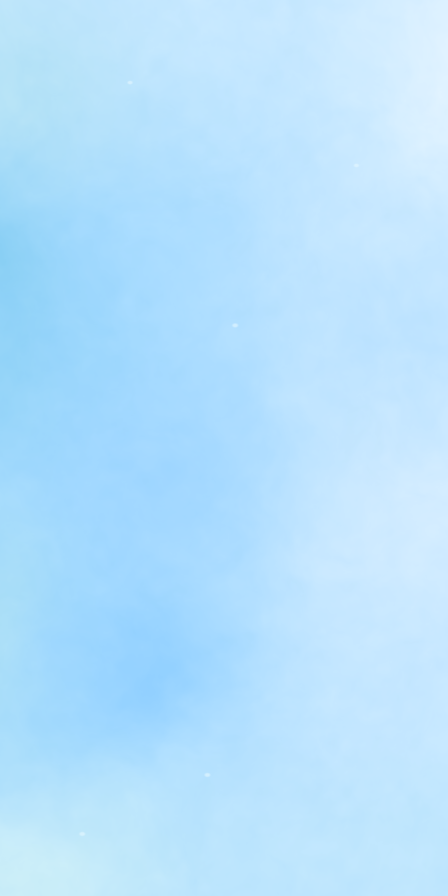
Write a WebGL 2 fragment shader that draws this texture.

```glsl
#version 300 es
precision highp float;
// Pale blue watercolour wash: soft elliptical pools of pigment are laid over a
// left-to-right gradient, their outlines bent by fractal noise, then finished
// with faint paper mottling and a few tiny white flecks.
uniform vec2 u_resolution;
out vec4 fragColor;

float hash(vec2 p) {
    return fract(sin(dot(p, vec2(127.1, 311.7))) * 43758.5453);
}

float noise(vec2 p) {
    vec2 i = floor(p), f = fract(p);
    f = f * f * (3.0 - 2.0 * f);
    return mix(mix(hash(i), hash(i + vec2(1, 0)), f.x),
               mix(hash(i + vec2(0, 1)), hash(i + vec2(1, 1)), f.x), f.y);
}

// Fractal noise centred on zero, each octave turned to hide the lattice
float fbm(vec2 p) {
    float sum = 0.0, amp = 0.5;
    for (int i = 0; i < 5; i++) {
        sum += amp * (noise(p) - 0.5);
        p = mat2(1.6, 1.2, -1.2, 1.6) * p + 7.3;
        amp *= 0.5;
    }
    return sum;
}

// Soft elliptical pool of pigment
float pool(vec2 p, vec2 centre, vec2 radius) {
    vec2 d = (p - centre) / radius;
    return exp(-dot(d, d));
}

// Sparse white flecks, at most one per grid cell
float flecks(vec2 p) {
    vec2 cell = floor(p * 12.0);
    vec2 centre = 0.2 + 0.6 * vec2(hash(cell + 3.1), hash(cell + 8.7));
    vec2 d = (fract(p * 12.0) - centre) * vec2(0.7, 1.0);
    float size = 0.03 + 0.03 * hash(cell + 5.9);
    return step(0.965, hash(cell + 1.3)) * (1.0 - smoothstep(size * 0.4, size * 1.4, length(d)));
}

void main() {
    // x spans 0..1 and y spans 0..2
    vec2 p = gl_FragCoord.xy / u_resolution * vec2(1.0, 2.0);
    vec2 bend = vec2(fbm(p * 4.0 + 2.0), fbm(p * 4.0 + 31.0));
    vec2 fray = vec2(fbm(p * 16.0 + 11.0), fbm(p * 16.0 + 53.0));
    vec2 q = p + 0.17 * bend + 0.04 * fray;

    // Base gradient
    vec3 col = mix(vec3(0.63, 0.85, 1.0), vec3(0.77, 0.905, 1.0), smoothstep(0.1, 0.85, q.x));

    // Pale light along the top and the right side
    col = mix(col, vec3(0.79, 0.915, 1.0), 0.85 * smoothstep(1.45, 2.0, q.y));
    col = mix(col, vec3(0.89, 0.955, 1.0), 0.95 * pool(q, vec2(1.06, 1.85), vec2(0.22, 0.34)));
    col = mix(col, vec3(0.84, 0.93, 1.0), 0.8 * pool(q, vec2(1.05, 0.85), vec2(0.32, 0.3)));
    col = mix(col, vec3(0.72, 0.88, 1.0), 0.6 * pool(q, vec2(0.9, 1.26), vec2(0.2, 0.16)));

    // Aqua tint and cyan pools on the left edge
    col = mix(col, vec3(0.71, 0.89, 0.96), 0.8 * pool(q, vec2(0.0, 1.8), vec2(0.28, 0.24)));
    col = mix(col, vec3(0.53, 0.81, 0.95), 0.85 * pool(q, vec2(-0.04, 1.45), vec2(0.18, 0.17)));
    col = mix(col, vec3(0.55, 0.82, 0.96), 0.7 * pool(q, vec2(-0.04, 1.18), vec2(0.22, 0.18)));
    col = mix(col, vec3(0.68, 0.88, 0.96), 0.8 * pool(q, vec2(-0.03, 0.58), vec2(0.16, 0.34)));

    // Deeper blue through the left centre
    col = mix(col, vec3(0.61, 0.83, 1.0), 0.6 * pool(q, vec2(0.36, 0.95), vec2(0.26, 0.24)));
    col = mix(col, vec3(0.56, 0.81, 1.0), 0.85 * pool(q, vec2(0.3, 0.53), vec2(0.16, 0.15)));

    // Washed-out lower corner
    col = mix(col, vec3(0.74, 0.9, 0.99), 0.7 * smoothstep(0.4, 0.05, q.y));
    col = mix(col, vec3(0.8, 0.935, 0.97), 0.9 * pool(q, vec2(0.06, 0.0), vec2(0.32, 0.22)));

    // Paper mottling acts mostly on red, so the tint stays blue
    float mottle = 0.035 * fbm(p * 9.0 + 17.0) + 0.035 * fbm(p * 28.0 + 4.0 * bend);
    col += mottle * vec3(1.0, 0.5, 0.15);
    col = mix(col, vec3(0.9, 0.97, 1.0), 0.6 * flecks(p));
    fragColor = vec4(clamp(col, 0.0, 1.0), 1.0);
}
```
